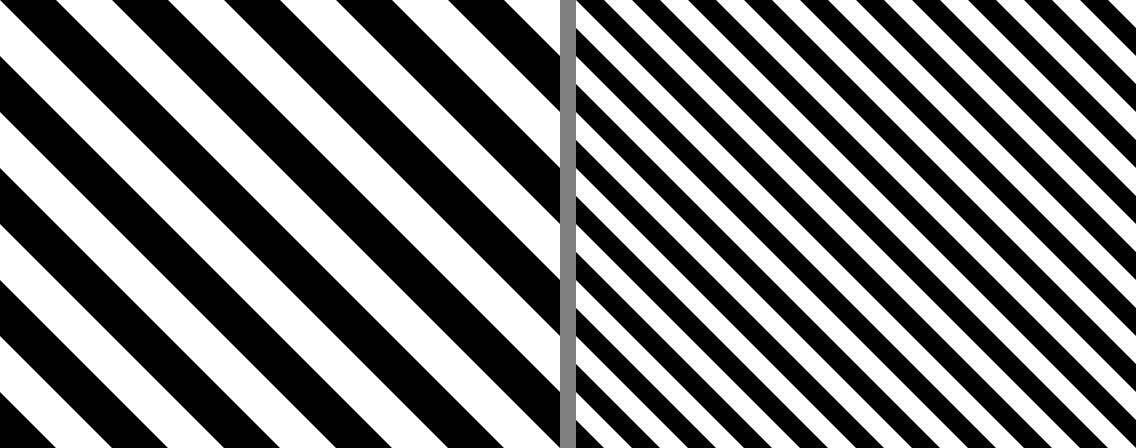
Left, the tile; right, the same tile 2 across and 2 down.
Reproduce this pattern procedurally as a Shadertoy shader.

```glsl
// Even diagonal stripes, falling from upper left to lower right.
// A linear phase with whole repeats per axis makes the tile seamless;
// the distance to each band's edge is smoothed over one pixel.

const vec2  REPEATS      = vec2(5.0, 4.0);  // stripe periods across and down
const float DARK_SHARE   = 0.5;             // dark part of each period
const float EDGE_PIXELS  = 1.0;             // width of the smoothed edge
const vec3  DARK_COLOUR  = vec3(0.0);
const vec3  LIGHT_COLOUR = vec3(1.0);

// Signed distance, in periods, to the dark band: negative inside it.
// The band starts at each whole phase.
float bandDistance(float phase) {
    float halfWidth = 0.5 * DARK_SHARE;
    float fromCentre = abs(fract(phase - halfWidth + 0.5) - 0.5);
    return fromCentre - halfWidth;
}

void mainImage(out vec4 fragColor, in vec2 fragCoord) {
    vec2 uv = fragCoord / iResolution.xy;
    float phase = dot(uv, REPEATS);

    // Phase change over one pixel, measured across the stripe
    float pixelPhase = length(REPEATS / iResolution.xy);

    float light = clamp(bandDistance(phase) / (EDGE_PIXELS * pixelPhase) + 0.5, 0.0, 1.0);
    fragColor = vec4(mix(DARK_COLOUR, LIGHT_COLOUR, light), 1.0);
}
```
